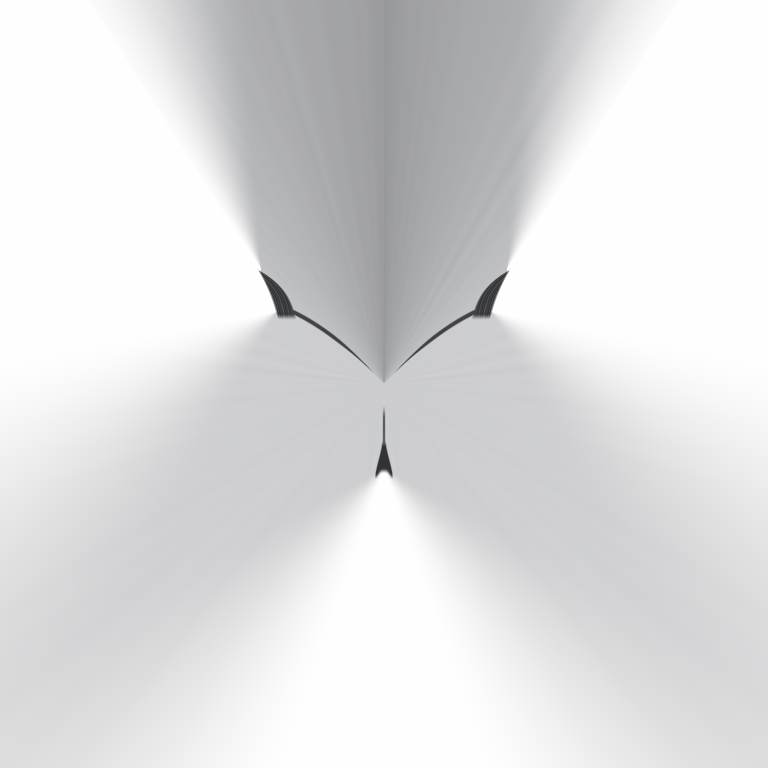
Reproduce this background procedurally as a Shadertoy shader.

```glsl
// Three soft white beams fanning out of dark fins over a folded grey backdrop.

float hash(float n) {
    return fract(sin(n * 127.1) * 43758.55) * 2.0 - 1.0;
}

// One-dimensional gradient noise
float gradientNoise(float x) {
    float i = floor(x), f = x - i;
    float u = f * f * f * (f * (f * 6.0 - 15.0) + 10.0);
    return 2.0 * mix(hash(i) * f, hash(i + 1.0) * (f - 1.0), u);
}

// Soft coverage of a shape from its inward distance
float cover(float inside, float blur) {
    return smoothstep(-blur, blur, inside);
}

// Height of the thin crease that parts upper and lower backdrop
float crease(float x) {
    return 1.1 * x - 2.6 * x * x;
}

// Grey wedge at the top, opening into the side beam
float upperField(vec2 p, float side) {
    float angle = atan(p.x, max(p.y, 0.0001));
    float grey = 0.62 + 0.17 * angle;
    grey -= (side > 0.0 ? 0.025 : 0.008) * exp(-angle * 16.0);
    grey += 0.012 * gradientNoise(angle * 24.0 + side * 7.0);
    vec2 q = p - vec2(0.16, 0.15);
    float beam = smoothstep(2.0, 38.0, degrees(atan(q.x, q.y)));
    return mix(grey, 1.0, beam);
}

// Pale grey valley between the side beam and the bottom beam
float lowerField(vec2 p) {
    vec2 q = p - vec2(0.14, 0.094);
    float besideUpper = smoothstep(5.0, 65.0, degrees(atan(-q.y, q.x)));
    float besideBottom = smoothstep(14.0, 65.0, degrees(atan(p.x, -p.y - 0.11)));
    float streak = 0.01 * gradientNoise(atan(p.x, p.y) * 14.0);
    return 1.0 - (0.2 - 0.05 * length(p) + streak) * besideUpper * besideBottom;
}

// Curved fin and its tapering stem, at the root of the side beam
float sideFin(vec2 p, float blur) {
    float t = (p.y - 0.086) / 0.062;
    float left = 0.115 + 0.018 * t + 0.03 * t * t * t;
    float right = 0.138 + 0.014 * t + 0.011 * t * t;
    float fin = cover(min(p.x - left, right - p.x), blur * 1.4);
    fin *= smoothstep(-0.05, 0.09, t) * (1.0 - smoothstep(0.97, 1.06, t));
    fin *= 0.93 + 0.25 * gradientNoise((p.x - left) * 450.0 + t * 3.0);

    float width = mix(0.0004, 0.0024, smoothstep(0.012, 0.07, p.x));
    float stem = cover(width - abs(p.y - crease(p.x)) / 1.25, blur);
    stem *= smoothstep(0.01, 0.025, p.x) * (1.0 - smoothstep(0.118, 0.126, p.x));
    return max(fin, stem * 0.9);
}

// Upright fin above the bottom beam
float bottomFin(vec2 p, float blur) {
    float t = (-0.077 - p.y) / 0.044;
    float width = mix(0.0019, 0.0115, smoothstep(-0.15, 1.1, t));
    float base = 0.81 + 0.18 * smoothstep(0.003, 0.011, p.x);
    float fin = cover(width - p.x, blur);
    fin *= smoothstep(-0.15, 0.1, t) * (1.0 - smoothstep(base - 0.08, base + 0.1, t));
    float stem = cover(0.0013 - p.x, blur);
    stem *= smoothstep(-1.16, -0.7, t) * (1.0 - smoothstep(0.0, 0.2, t));
    return max(fin, stem * 0.85);
}

void mainImage(out vec4 fragColor, in vec2 fragCoord) {
    vec2 p = (fragCoord - 0.5 * iResolution.xy) / iResolution.y;
    float side = sign(p.x);
    p.x = abs(p.x);
    float blur = max(0.0012, 0.8 / iResolution.y);

    // Backdrop, split along the crease and the axis of the fin
    float divide = max(crease(p.x), 0.09 + 1.58 * (p.x - 0.125));
    float tone = mix(lowerField(p), upperField(p, side), cover(p.y - divide, 0.0025));

    // Dark fins
    float dark = max(sideFin(p, blur), bottomFin(p, blur));
    tone = mix(tone, 0.2, clamp(dark, 0.0, 1.0));

    // Faint cool tint in the greys
    vec3 color = vec3(tone) + vec3(-0.003, 0.0, 0.009) * smoothstep(1.0, 0.7, tone);
    fragColor = vec4(min(color, 0.996), 1.0);
}
```
